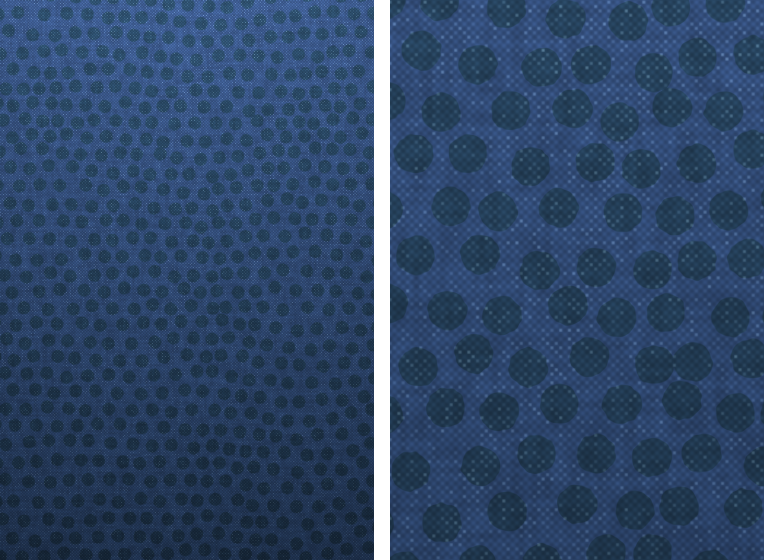
Left: the whole. Right: its middle third, enlarged.
Write a WebGL 2 fragment shader that draws this pattern.

```glsl
#version 300 es
precision highp float;
// Woven blue cloth with loosely packed dark teal dots, fading to dark at the foot.

#define DOT_SPACING 0.0355
#define DOT_RADIUS 0.0116
#define DOT_JITTER 0.25
#define DOT_DRIFT 0.75
#define EDGE_FRAY 0.0014
#define THREADS 384.0
#define WEAVE_CONTRAST 0.10
#define SLUB_CONTRAST 0.13
#define FLECK_STRENGTH 0.30
#define VIGNETTE 0.06

uniform vec2 u_resolution;
out vec4 fragColor;

const float PI = 3.14159;
const vec3 CLOTH_LOW = vec3(0.115, 0.185, 0.292);
const vec3 CLOTH_HIGH = vec3(0.240, 0.360, 0.570);
const vec3 DOT_LOW = vec3(0.080, 0.140, 0.205);
const vec3 DOT_HIGH = vec3(0.178, 0.312, 0.432);
const vec3 FLECK_COLOR = vec3(0.85, 0.95, 0.90);
const float ROW_HEIGHT = 0.866;

float hash(vec2 p) {
    return fract(sin(dot(p, vec2(127.1, 311.7))) * 43758.5453);
}

vec2 hash2(vec2 p) {
    return vec2(hash(p), hash(p + 57.3));
}

float noise(vec2 p) {
    vec2 i = floor(p);
    vec2 f = fract(p);
    f = f * f * (3.0 - 2.0 * f);
    float low = mix(hash(i), hash(i + vec2(1.0, 0.0)), f.x);
    float high = mix(hash(i + vec2(0.0, 1.0)), hash(i + 1.0), f.x);
    return mix(low, high, f.y);
}

// Distance to the nearest dot centre on a loosened, staggered lattice.
float nearestDot(vec2 p) {
    p /= DOT_SPACING;
    float nearest = 10.0;
    for (int j = -2; j <= 2; j++) {
        float row = floor(p.y / ROW_HEIGHT) + float(j);
        float stagger = 0.5 * mod(row, 2.0);
        for (int i = -2; i <= 2; i++) {
            float column = floor(p.x - stagger) + float(i);
            vec2 center = vec2(column + 0.5 + stagger, (row + 0.5) * ROW_HEIGHT);
            vec2 drift = vec2(noise(center * 0.22), noise(center * 0.22 + 31.7)) - 0.5;
            vec2 jitter = hash2(vec2(column, row)) - 0.5;
            center += DOT_DRIFT * drift + DOT_JITTER * jitter;
            nearest = min(nearest, distance(p, center));
        }
    }
    return nearest * DOT_SPACING;
}

void main() {
    vec2 p = gl_FragCoord.xy / u_resolution.y;
    vec2 uv = gl_FragCoord.xy / u_resolution;
    float pixel = 1.0 / u_resolution.y;

    // Printed dots, their rims frayed by the threads
    vec2 thread = p * THREADS;
    float fray = EDGE_FRAY * (noise(thread * 0.7) - 0.5);
    float rim = nearestDot(p) + fray - DOT_RADIUS;
    float dotMask = 1.0 - smoothstep(-0.9 * pixel, 0.9 * pixel, rim);
    vec3 cloth = mix(CLOTH_LOW, CLOTH_HIGH, uv.y);
    vec3 ink = mix(DOT_LOW, DOT_HIGH, uv.y);
    vec3 color = mix(cloth, ink, dotMask);

    // Plain weave: every other crossing stands out
    vec2 wave = sin(PI * thread);
    float weave = wave.x * wave.y;
    color *= 1.0 + WEAVE_CONTRAST * weave;

    // Uneven yarn running both ways
    float weft = noise(p * vec2(50.0, 256.0)) - 0.5;
    float warp = noise(p * vec2(256.0, 50.0) + 91.0) - 0.5;
    color *= 1.0 + SLUB_CONTRAST * (weft + warp);

    // Pale worn fibres on the raised crossings
    float wear = 0.75 + 0.5 * noise(p * 60.0 + 13.0);
    float fleck = max(weave, 0.0) * wear * pow(hash(floor(thread)), 3.0);
    float light = 0.3 + 0.4 * uv.y;
    color += FLECK_STRENGTH * fleck * light * FLECK_COLOR;

    // Slightly darker sides
    float side = 2.0 * uv.x - 1.0;
    color *= 1.02 - VIGNETTE * side * side;
    fragColor = vec4(color, 1.0);
}
```
